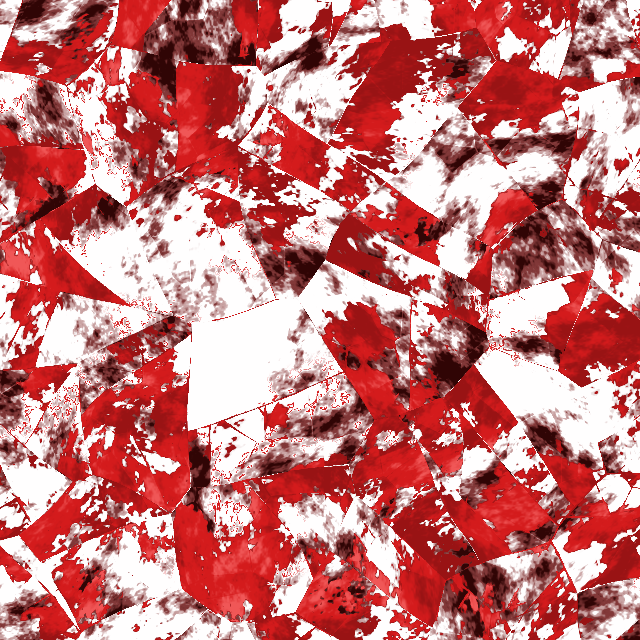
This texture is drawn by a three.js fragment shader. Its source:

```glsl
// Shattered red and white crystal: angular facets, gritty red stains and smoky maroon shadows.
varying vec2 vUv;

#define FACETS 5.0        // large facets across the canvas
#define SHARDS 13.0       // small shards across the canvas
#define STAIN_SCALE 9.5   // frequency of the red stains
#define SMOKE_SCALE 12.0  // frequency of the maroon shadows
#define RED_LEVEL 0.07    // higher gives less red
#define SMOKE_LEVEL 0.50  // higher gives more white
#define BARE_SHARE 0.09   // share of clean white facets
#define RIM 0.0015        // softness of facet borders
#define RAGGED 2.2        // strength of the stain noise
#define STRETCH 0.3       // how far stains run along their facet

const vec3 WHITE   = vec3(1.0, 0.995, 0.995);
const vec3 ROSE    = vec3(0.79, 0.64, 0.64);
const vec3 MAROON  = vec3(0.51, 0.22, 0.22);
const vec3 SHADOW  = vec3(0.19, 0.02, 0.02);
const vec3 DEEPRED = vec3(0.60, 0.075, 0.08);
const vec3 RED     = vec3(0.83, 0.105, 0.11);
const vec3 GLOSS   = vec3(0.94, 0.34, 0.34);

vec2 hash2(vec2 p) {
  vec3 q = fract(p.xyx * vec3(0.1031, 0.1030, 0.0973));
  q += dot(q, q.yzx + 33.33);
  return fract((q.xx + q.yz) * q.zy);
}

float noise(vec2 p) {
  vec2 i = floor(p), f = fract(p);
  f = f * f * (3.0 - 2.0 * f);
  float low = mix(hash2(i).x, hash2(i + vec2(1.0, 0.0)).x, f.x);
  float high = mix(hash2(i + vec2(0.0, 1.0)).x, hash2(i + 1.0).x, f.x);
  return mix(low, high, f.y);
}

// Centred fractal noise; a higher gain is grittier
float fbm(vec2 p, float gain) {
  float sum = 0.0, amp = 1.0, total = 0.0;
  for (int i = 0; i < 6; i++) {
    sum += amp * (noise(p) - 0.5);
    total += amp;
    amp *= gain;
    p = mat2(1.6, 1.2, -1.2, 1.6) * p + 17.3;
  }
  return sum / total;
}

// Voronoi cells, each cut by a random line: two random tones, slant, border distance
vec4 facet(vec2 p, float scale) {
  p *= scale;
  vec2 cell = floor(p), near = vec2(9.0), next = vec2(9.0), id = cell;
  for (int j = -1; j <= 1; j++) {
    for (int i = -1; i <= 1; i++) {
      vec2 c = cell + vec2(float(i), float(j));
      vec2 d = c + hash2(c + 40.0) - p;
      if (dot(d, d) < dot(near, near)) {
        next = near;
        near = d;
        id = c;
      } else if (dot(d, d) < dot(next, next)) {
        next = d;
      }
    }
  }
  float border = dot(0.5 * (near + next), normalize(next - near));
  vec2 rnd = hash2(id + 71.0);
  float cut = dot(near, normalize(rnd - 0.497)) + 0.3 * (rnd.y - 0.5);
  vec2 tone = hash2(id + 131.0 + 60.0 * step(0.0, cut));
  float slant = dot(near, normalize(tone.yx - 0.503));
  return vec4(tone, slant, min(border, abs(cut)) / scale);
}

void main() {
  vec2 p = vUv + 0.05 * (vec2(noise(vUv * 6.0 + 3.0), noise(vUv * 6.0 + 57.0)) - 0.5);
  vec4 big = facet(p + 1.7, FACETS);
  vec4 small = facet(p + 2.3, SHARDS);
  float bigFade = smoothstep(0.0, RIM, big.w);
  float smallFade = smoothstep(0.0, RIM, small.w);
  float bigTone = (big.x - 0.5) * bigFade;
  float smallTone = (small.x - 0.5) * smallFade;
  float bare = step(big.x, BARE_SHARE) * bigFade;

  // Each facet has its own grain direction and noise offset
  vec2 along = normalize(big.yx - 0.497);
  vec2 q = p - STRETCH * along * dot(along, p) + 3.0 * big.xy;

  // Thin broken seams along some borders
  float seam = 1.0 - smoothstep(0.0008, 0.0028, min(big.w, small.w + 0.0006));
  seam *= smoothstep(0.5, 0.62, noise(p * 14.0 + 31.0));

  // Red stain: smooth in some facets, gritty in others
  float gain = mix(0.60, 0.86, big.y);
  float stain = RAGGED * mix(0.85, 1.25, big.y) * fbm(q * STAIN_SCALE + 5.0, gain) * bigFade;
  stain += 0.24 * bigTone + 0.20 * smallTone + 0.12 * big.z * bigFade;
  stain += 0.14 * seam - 0.18 * bare - RED_LEVEL;

  // Smoky shadow over the white crystal
  float smoke = 0.5 + 2.3 * fbm(q * SMOKE_SCALE + 61.0, 0.74);
  smoke += 0.2 * smallTone + 0.12 * small.z * smallFade - 0.2 * bare;
  smoke -= SMOKE_LEVEL;
  vec3 crystal = mix(WHITE, ROSE, smoothstep(0.0, 0.10, smoke));
  crystal = mix(crystal, MAROON, smoothstep(0.11, 0.23, smoke));
  crystal = mix(crystal, SHADOW, smoothstep(0.25, 0.42, smoke));

  // Maroon fringe around stains, red flecks around some shadows
  float fringe = smoothstep(-0.05, -0.012, stain) * big.y;
  crystal = mix(crystal, MAROON, 0.6 * fringe);
  float fleck = 1.0 - smoothstep(0.01, 0.025, abs(smoke + 0.03));
  crystal = mix(crystal, RED, fleck * smoothstep(0.52, 0.66, noise(p * 8.0 + 77.0)));

  // Glassy red with darker facets and pale glints
  float shade = 0.5 + 1.4 * fbm(q * 12.0 + 113.0, 0.72);
  shade += 0.14 * smallTone + 0.08 * bigTone + 0.1 * small.z * smallFade;
  vec3 glass = mix(DEEPRED, RED, smoothstep(0.36, 0.62, shade));
  glass = mix(glass, GLOSS, smoothstep(0.66, 0.88, shade));

  // Dark outline just inside each stain
  float outline = 1.0 - smoothstep(0.01, 0.035, abs(stain - 0.015));
  glass = mix(glass, DEEPRED, 0.7 * outline);

  gl_FragColor = vec4(mix(crystal, glass, smoothstep(-0.012, 0.012, stain)), 1.0);
}
```
